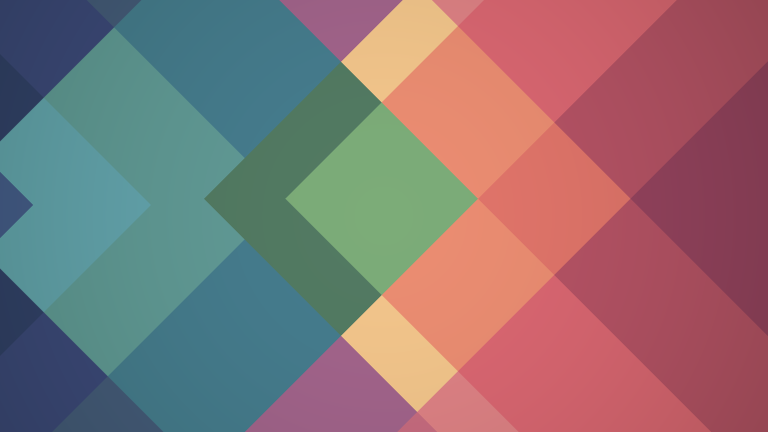
Reproduce this background procedurally as a Shadertoy shader.

```glsl
// Overlapping flat diamonds and chevrons in a cool-to-warm palette with a soft vignette.

// Heights of the two mirror axes, in canvas heights
#define AXIS_MAIN 0.5400
#define AXIS_LEFT 0.5255
// Where the diagonal edges cross their axis, from left to right
#define EDGE_OUTER -0.1470
#define EDGE_NOTCH 0.0770
#define EDGE_INNER 0.3495
#define EDGE_LEAF 0.4722
#define EDGE_TEAL 0.6605
#define EDGE_CENTER 1.1065
#define EDGE_WARM 1.4595
// Darkening per channel towards the corners
#define VIGNETTE vec3(0.042, 0.036, 0.044)

const vec3 NIGHT = vec3(0.195, 0.255, 0.410);
const vec3 NAVY = vec3(0.235, 0.285, 0.475);
const vec3 SLATE = vec3(0.268, 0.355, 0.475);
const vec3 DUSK = vec3(0.270, 0.360, 0.540);
const vec3 AQUA = vec3(0.390, 0.640, 0.680);
const vec3 TEAL = vec3(0.378, 0.600, 0.585);
const vec3 BLUE = vec3(0.272, 0.485, 0.555);
const vec3 MAUVE = vec3(0.635, 0.390, 0.545);
const vec3 ROSE = vec3(0.780, 0.420, 0.500);
const vec3 FOREST = vec3(0.322, 0.478, 0.385);
const vec3 LEAF = vec3(0.485, 0.673, 0.472);
const vec3 SAND = vec3(0.950, 0.770, 0.545);
const vec3 BLUSH = vec3(0.870, 0.505, 0.520);
const vec3 ORANGE = vec3(0.920, 0.550, 0.445);
const vec3 PINK = vec3(0.855, 0.400, 0.445);
const vec3 CORAL = vec3(0.880, 0.455, 0.415);
const vec3 WINE = vec3(0.710, 0.322, 0.395);
const vec3 PLUM = vec3(0.585, 0.262, 0.370);

// Antialiased step: 1 where the diagonal coordinate lies past the edge
float past(float edge, float coord) {
    float width = 1.4142 / iResolution.y;
    return clamp((coord - edge) / width + 0.5, 0.0, 1.0);
}

void mainImage(out vec4 fragColor, in vec2 fragCoord) {
    vec2 p = fragCoord / iResolution.y;

    // Folded diagonals: "open" edges form <, "shut" edges form >
    float foldMain = abs(p.y - AXIS_MAIN);
    float foldLeft = abs(p.y - AXIS_LEFT);
    float open = p.x - foldMain;
    float shut = p.x + foldMain;
    float openLeft = p.x - foldLeft;
    float shutLeft = p.x + foldLeft;

    float pastInner = past(EDGE_INNER, shutLeft);
    float pastTeal = past(EDGE_TEAL, shut);
    float pastCenter = past(EDGE_CENTER, shut);
    float pastWarm = past(EDGE_WARM, shut);

    // Dark corners on the left
    vec3 corners = mix(mix(NIGHT, NAVY, pastInner), SLATE, pastTeal);

    // Cool chevrons
    vec3 cool = mix(DUSK, AQUA, past(EDGE_NOTCH, shutLeft));
    cool = mix(cool, TEAL, pastInner);
    cool = mix(cool, BLUE, pastTeal);
    cool = mix(cool, MAUVE, pastCenter);
    cool = mix(cool, ROSE, pastWarm);

    // Green diamond and the warm bands that extend its edges
    vec3 outerBand = mix(mix(FOREST, SAND, pastCenter), BLUSH, pastWarm);
    vec3 innerBand = mix(mix(LEAF, ORANGE, pastCenter), PINK, pastWarm);
    vec3 warm = mix(CORAL, WINE, pastWarm);

    // Stack the open chevrons from left to right
    vec3 color = mix(corners, cool, past(EDGE_OUTER, openLeft));
    color = mix(color, outerBand, past(EDGE_LEAF, open));
    color = mix(color, innerBand, past(EDGE_TEAL, open));
    color = mix(color, warm, past(EDGE_CENTER, open));
    color = mix(color, PLUM, past(EDGE_WARM, open));

    // Vignette
    vec2 q = (2.0 * fragCoord - iResolution.xy) / iResolution.y;
    color *= 1.0 - VIGNETTE * dot(q, q);

    fragColor = vec4(color, 1.0);
}
```
